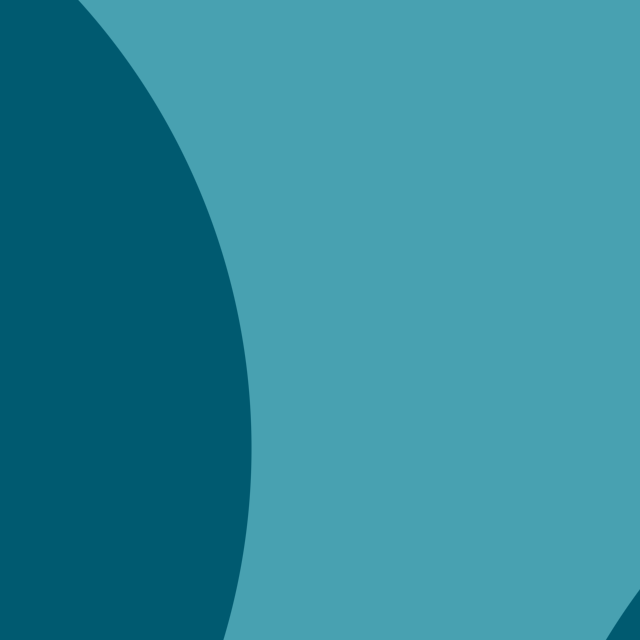
Reproduce this background procedurally as a Shadertoy shader.

```glsl
#define BACKDROP vec3(0.282, 0.631, 0.694)
#define DISC_COLOR vec3(0.0, 0.351, 0.439)
#define DISC_RADIUS 1.0417
#define LEFT_CENTER vec2(-0.6487, 0.2995)
#define CORNER_CENTER vec2(1.837, -0.5408)
#define EDGE_SOFTNESS 0.0012

// Signed distance to a disc, negative inside
float discDistance(vec2 point, vec2 center) {
    return length(point - center) - DISC_RADIUS;
}

void mainImage(out vec4 fragColor, in vec2 fragCoord) {
    vec2 point = fragCoord / iResolution.xy;

    // Union of the large left disc and the lower right disc
    float edge = min(discDistance(point, LEFT_CENTER),
                     discDistance(point, CORNER_CENTER));

    // Soft edge, never narrower than a pixel
    float softness = max(EDGE_SOFTNESS, 0.6 / iResolution.y);
    float backdropMask = smoothstep(-softness, softness, edge);

    fragColor = vec4(mix(DISC_COLOR, BACKDROP, backdropMask), 1.0);
}
```
